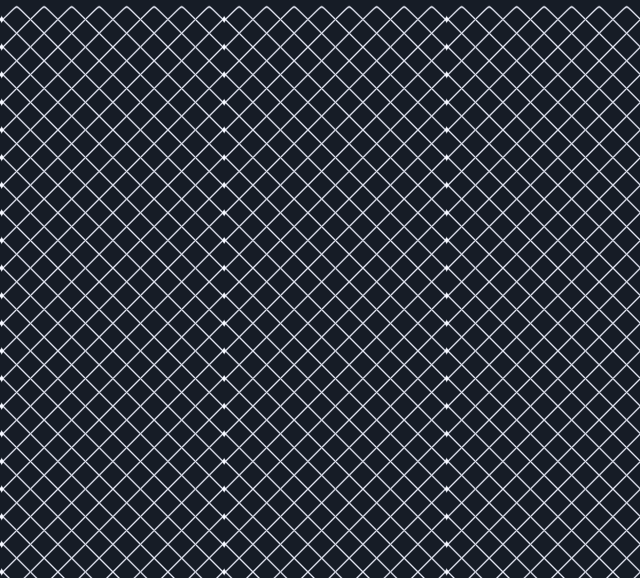
A Shadertoy shader for this pattern:

```glsl
// Lengths are fractions of the canvas width
const float UNIT = 1.0 / 768.0;
const vec2 CELL = vec2(33.0, 33.15) * UNIT;      // one mesh diamond
const float PANEL_WIDTH = 267.0 * UNIT;          // eight diamonds and a small gap
const float PANEL_START = 2.0 * UNIT;
const float FIRST_CROSSING = 23.3 * UNIT;        // depth below the top edge
const float LINE_WIDTH = 1.56 * UNIT;
const vec2 KNOT_RADIUS = vec2(2.6, 4.0) * UNIT;  // diamonds on the panel seams
const float PEAK_ROUNDING = 0.05;                // in cells
const vec3 GROUND = vec3(0.085, 0.110, 0.150);
const vec3 WIRE = vec3(0.90, 0.91, 0.96);
const vec3 KNOT = vec3(0.96, 0.97, 1.0);

float coverage(float dist, float pixel) {
    return 1.0 - smoothstep(-0.75 * pixel, 0.75 * pixel, dist);
}

float toNearestInteger(float x) {
    return abs(fract(x + 0.5) - 0.5);
}

// Distance to the crossing diagonals, in cells
float latticeDistance(vec2 q) {
    return min(toNearestInteger(q.x + q.y), toNearestInteger(q.x - q.y)) * sqrt(0.5);
}

// Distance to the rounded zigzag that closes the mesh at the top
float topEdgeDistance(vec2 q) {
    float fromPeak = fract(q.x) - 0.5;
    float ridge = length(vec2(fromPeak, PEAK_ROUNDING)) - 0.5;
    return abs(q.y - ridge) * sqrt(0.5);
}

float diamondDistance(vec2 p, vec2 radius) {
    vec2 a = abs(p) / radius;
    return (a.x + a.y - 1.0) * radius.x * radius.y / length(radius);
}

void mainImage(out vec4 fragColor, in vec2 fragCoord) {
    float pixel = 1.0 / iResolution.x;
    vec2 p = vec2(fragCoord.x, iResolution.y - fragCoord.y) * pixel;

    // Panel coordinates, centred so both edges are cut alike
    float panelX = mod(p.x - PANEL_START, PANEL_WIDTH) - 0.5 * PANEL_WIDTH;
    vec2 q = vec2(panelX, p.y - FIRST_CROSSING) / CELL;

    // Wire mesh
    float wire = q.y < -0.1 ? topEdgeDistance(q) : latticeDistance(q);
    float wireMask = coverage(wire * CELL.x - 0.5 * LINE_WIDTH, pixel);

    // Bright knots where neighbouring panels meet
    float seamX = 0.5 * PANEL_WIDTH - abs(panelX);
    float knotY = toNearestInteger(q.y) * CELL.y;
    float knotMask = coverage(diamondDistance(vec2(seamX, knotY), KNOT_RADIUS), pixel);
    knotMask *= step(-0.5, q.y);

    vec3 color = mix(GROUND, WIRE, wireMask);
    color = mix(color, KNOT, knotMask);
    fragColor = vec4(color, 1.0);
}
```
